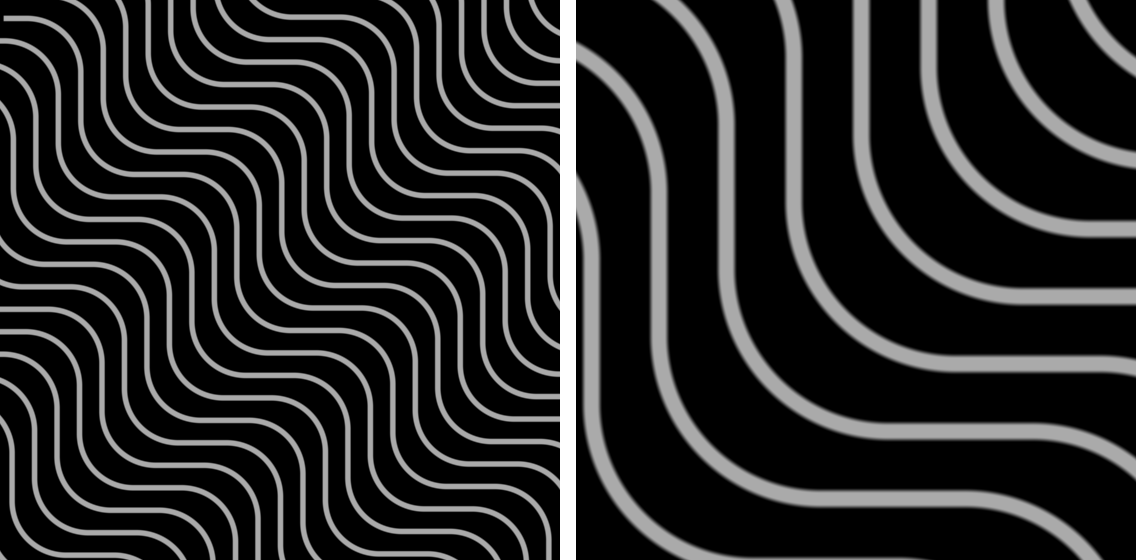
Left: the whole. Right: its middle third, enlarged.
Give the GLSL for this pattern, as a WebGL 2 fragment shader.

```glsl
#version 300 es
precision highp float;
// Parallel grey stair-waves descending to the right on black.
// Space is folded into one rounded step; the distance to that step is then
// taken for the few neighbouring copies shifted along the other diagonal.

uniform vec2 u_resolution;
out vec4 fragColor;

const vec3  BACKGROUND   = vec3(0.0);
const vec3  LINE_COLOUR  = vec3(0.665);
const float WAVE_PERIOD  = 0.2786;               // run and drop of one wave
const float LINE_SHIFT   = 0.04013;              // offset of the next line, per axis
const float BEND_RADIUS  = 0.0964;
const float HALF_WIDTH   = 0.0049;
const float EDGE_SOFT    = 0.0018;
const vec2  WAVE_ORIGIN  = vec2(0.5645, 0.0306); // middle of a flat run, y down
const vec2  CUT_CENTRE   = vec2(0.0, 0.0326);    // gap where one line starts late
const vec2  CUT_HALFSIZE = vec2(0.0065, 0.014);

// Signed distance to one step: flat run, quarter bend, vertical drop.
float stepDistance(vec2 p) {
    float straight = 0.5 * WAVE_PERIOD - BEND_RADIUS;
    vec2 fromBend = vec2(p.x - straight, BEND_RADIUS - p.y);
    return length(max(fromBend, 0.0))
         + min(max(fromBend.x, fromBend.y), 0.0) - BEND_RADIUS;
}

// Alternate half waves mirror each other across the descending diagonal.
vec2 foldWave(vec2 p) {
    float halfWave = floor((p.x + p.y) / WAVE_PERIOD);
    p -= 0.5 * WAVE_PERIOD * halfWave;
    return mod(halfWave, 2.0) > 0.5 ? p.yx : p;
}

// Distance to the nearest line among the neighbouring copies.
float lineDistance(vec2 p) {
    vec2 folded = foldWave(p - WAVE_ORIGIN);
    float nearest = round((folded.y - folded.x) / (2.0 * LINE_SHIFT));
    float d = 1.0;
    for (int i = -2; i <= 2; i++) {
        float k = nearest + float(i);
        d = min(d, abs(stepDistance(folded + k * LINE_SHIFT * vec2(1.0, -1.0))));
    }
    return d;
}

float boxDistance(vec2 p, vec2 halfSize) {
    vec2 d = abs(p) - halfSize;
    return max(d.x, d.y);
}

void main() {
    vec2 uv = gl_FragCoord.xy / u_resolution;
    vec2 p = vec2(uv.x, 1.0 - uv.y);
    float soft = max(EDGE_SOFT, 0.75 / min(u_resolution.x, u_resolution.y));

    float ink = 1.0 - smoothstep(-soft, soft, lineDistance(p) - HALF_WIDTH);
    ink *= smoothstep(-soft, soft, boxDistance(p - CUT_CENTRE, CUT_HALFSIZE));

    fragColor = vec4(mix(BACKGROUND, LINE_COLOUR, ink), 1.0);
}
```
